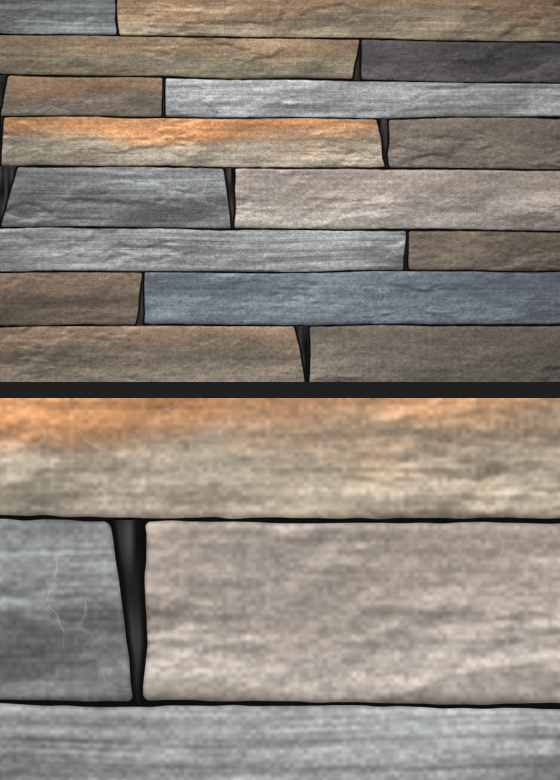
Top, the full canvas; bottom, a detail of the centre.
A WebGL 2 fragment shader for this texture:

```glsl
#version 300 es
precision highp float;
// Dry-stacked ledge stone: eight uneven courses, each split into two long slabs.
// Slab outlines come from signed distances; layered noise gives the chipped
// ledges, the fine bedding lines, rust stains and pale veins.
uniform vec2 u_resolution;
out vec4 fragColor;

const float ASPECT = 1.463;
const int COURSES = 8;
const vec3 RUST = vec3(0.77, 0.52, 0.33);
const vec3 VEIN = vec3(0.72, 0.72, 0.70);
const vec3 GAP = vec3(0.055, 0.050, 0.050);

// Height of each course line at the left and right side of the wall
const vec2 LINES[9] = vec2[9](
  vec2(1.02, 1.02), vec2(0.910, 0.888), vec2(0.804, 0.781),
  vec2(0.694, 0.690), vec2(0.564, 0.557), vec2(0.407, 0.394),
  vec2(0.286, 0.291), vec2(0.148, 0.150), vec2(-0.03, -0.03));

// Joint position, gap at its top, gap at its bottom, inset of the left end
const vec4 JOINTS[8] = vec4[8](
  vec4(0.305, 0.002, 0.002, -0.1), vec4(0.941, 0.003, 0.020, -0.1),
  vec4(0.431, 0.005, 0.008, 0.020), vec4(1.013, 0.028, 0.003, 0.008),
  vec4(0.612, 0.028, 0.005, 0.045), vec4(1.067, 0.004, 0.012, -0.1),
  vec4(0.377, 0.003, 0.020, -0.1), vec4(0.809, 0.038, 0.004, -0.1));

// Slab colours from the top course down
const vec3 LEFT_TINT[8] = vec3[8](
  vec3(0.49, 0.50, 0.50), vec3(0.53, 0.49, 0.42), vec3(0.47, 0.43, 0.39),
  vec3(0.61, 0.57, 0.51), vec3(0.45, 0.46, 0.455), vec3(0.55, 0.56, 0.555),
  vec3(0.46, 0.41, 0.36), vec3(0.53, 0.485, 0.43));
const vec3 RIGHT_TINT[8] = vec3[8](
  vec3(0.61, 0.55, 0.47), vec3(0.36, 0.345, 0.345), vec3(0.60, 0.605, 0.61),
  vec3(0.43, 0.40, 0.37), vec3(0.61, 0.575, 0.545), vec3(0.44, 0.40, 0.36),
  vec3(0.42, 0.45, 0.475), vec3(0.47, 0.44, 0.405));

// Amount of rust and of bedding lines in each slab
const vec2 LEFT_WEAR[8] = vec2[8](
  vec2(0.0, 1.0), vec2(0.3, 0.5), vec2(0.4, 0.15), vec2(1.0, 0.5),
  vec2(0.0, 0.8), vec2(0.0, 1.0), vec2(0.15, 0.15), vec2(0.25, 0.25));
const vec2 RIGHT_WEAR[8] = vec2[8](
  vec2(0.35, 0.6), vec2(0.0, 0.15), vec2(0.0, 0.85), vec2(0.05, 0.15),
  vec2(0.08, 0.3), vec2(0.05, 0.15), vec2(0.0, 0.5), vec2(0.05, 0.2));

float hash(vec2 p) {
  return fract(sin(dot(p, vec2(127.1, 311.7))) * 43758.5453);
}

float noise(vec2 p) {
  vec2 i = floor(p), f = fract(p);
  f = f * f * (3.0 - 2.0 * f);
  return mix(mix(hash(i), hash(i + vec2(1, 0)), f.x),
             mix(hash(i + vec2(0, 1)), hash(i + vec2(1, 1)), f.x), f.y);
}

float fbm(vec2 p) {
  float sum = 0.0, amp = 0.5;
  for (int i = 0; i < 4; i++) {
    sum += amp * noise(p);
    p = mat2(1.6, 1.2, -1.2, 1.6) * p + 7.3;
    amp *= 0.5;
  }
  return sum;
}

// Chipped surface: gentle swells broken by a few thin, ragged ledges
float relief(vec2 p, float seed) {
  vec2 q = p * vec2(5.0, 11.0) + seed * 17.3;
  float t = 3.0 * (0.6 * noise(q) + 0.7 * fbm(q * 1.5 + 4.0));
  float ledge = floor(t) + smoothstep(0.0, 0.35, fract(t));
  float broken = smoothstep(0.25, 0.75, noise(q * 0.9 + 31.0));
  return 0.3 * noise(q + 9.0) + 0.16 * ledge * broken + 0.22 * fbm(q * 2.5);
}

float courseLine(int i, float x) {
  return mix(LINES[i].x, LINES[i].y, x / ASPECT)
       + 0.006 * (noise(vec2(x * 5.0, float(i) * 9.7)) - 0.5);
}

// Distance inside a slab edge, cut back by a ragged amount
float raggedEdge(float d, float along, float seed) {
  float chip = noise(vec2(along * 9.0, seed));
  return d - 0.0032 * chip * chip - 0.0016 * noise(vec2(along * 55.0, seed));
}

vec3 slabColour(vec2 p, float v, vec3 tint, vec2 wear, float seed) {
  float patches = fbm(p * vec2(4.0, 9.0) + seed * 3.7);
  float stain = smoothstep(0.25, 0.8, v + 1.2 * (patches - 0.5));
  vec3 colour = mix(tint, RUST, wear.x * stain * 0.75) * (0.86 + 0.34 * patches);
  // Bedding lines follow a slow wave along the slab
  float y = p.y + 0.012 * noise(vec2(p.x * 3.0, seed));
  float bedding = 0.6 * noise(vec2(p.x * 4.0 + seed, y * 120.0))
                + 0.4 * noise(vec2(p.x * 9.0, y * 290.0));
  colour *= 1.0 + 0.5 * wear.y * (bedding - 0.5);
  colour *= 1.0 + 0.18 * (noise(p * 240.0) - 0.5) + 0.10 * (noise(p * 90.0) - 0.5);
  float vein = smoothstep(0.007, 0.0, abs(fbm(p * 9.0 + seed * 5.1) - 0.5));
  vein *= smoothstep(0.55, 0.85, noise(p * 17.0 + seed));
  return mix(colour, VEIN, 0.3 * vein);
}

void main() {
  vec2 p = gl_FragCoord.xy / u_resolution * vec2(ASPECT, 1.0);
  float aa = 0.9 / u_resolution.y;

  // Course and slab under this point
  int row = 0;
  for (int i = 1; i < COURSES; i++) if (p.y < courseLine(i, p.x)) row = i;
  float top = courseLine(row, p.x), bottom = courseLine(row + 1, p.x);
  float v = (p.y - bottom) / (top - bottom);
  vec4 joint = JOINTS[row];
  float halfGap = 0.5 * mix(joint.z, joint.y, v);
  float split = joint.x - halfGap + 0.006 * (noise(vec2(p.y * 22.0, joint.x)) - 0.5);
  bool isLeft = p.x < split;
  float seed = float(row) * 2.0 + (isLeft ? 1.0 : 2.0);

  // Slab outline with slightly softened corners
  float above = raggedEdge(top - p.y, p.x, seed * 3.1);
  float below = raggedEdge(p.y - bottom, p.x, seed * 5.3);
  float side = abs(p.x - split) - halfGap;
  if (isLeft) side = min(side, p.x - joint.w * v);
  side = raggedEdge(side, p.y, seed * 7.7);
  vec2 inset = max(0.006 - vec2(side, min(above, below)), 0.0);
  float edge = 0.006 - length(inset);

  // Stone lit from above, rougher towards its foot
  vec3 stone = slabColour(p, v, isLeft ? LEFT_TINT[row] : RIGHT_TINT[row],
                          isLeft ? LEFT_WEAR[row] : RIGHT_WEAR[row], seed);
  vec2 stepUp = vec2(-0.002, 0.004);
  float slope = (relief(p, seed) - relief(p + stepUp, seed)) / 0.004;
  float light = slope * mix(0.036, 0.02, smoothstep(0.3, 0.9, v));
  stone *= 1.03 + light / (1.0 + 1.8 * abs(light));
  stone *= 1.0 + 0.10 * smoothstep(0.012, 0.002, above);
  stone *= 1.0 - 0.22 * smoothstep(0.010, 0.0, below);
  stone *= 0.85 + 0.15 * smoothstep(0.0, 0.004, edge);

  // Dim stone shows deep inside the wide joints
  float depth = smoothstep(0.001, 0.007, -side);
  vec3 gap = GAP + 0.22 * depth * noise(p * vec2(130.0, 22.0));
  vec3 colour = mix(gap, stone, smoothstep(-aa, aa, edge));

  // Light falls off towards the corners
  vec2 c = p / vec2(ASPECT, 1.0) - vec2(0.44, 0.5);
  colour *= 1.09 - 0.75 * dot(c, c);
  fragColor = vec4(colour, 1.0);
}
```
